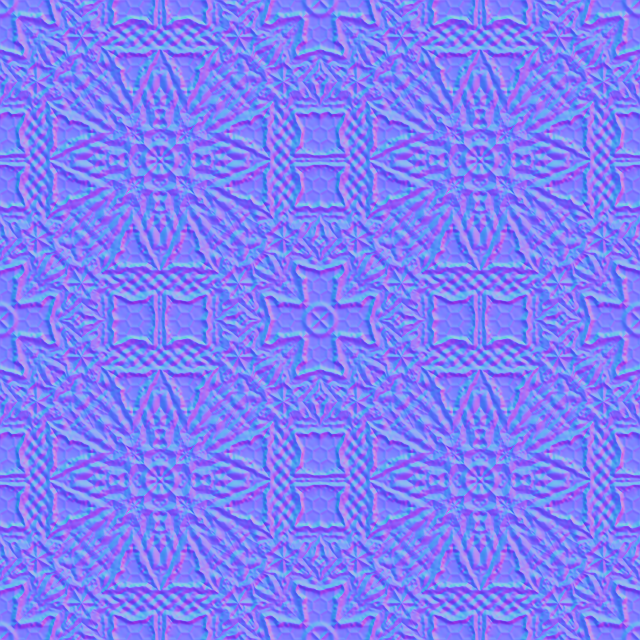
Reproduce this texture map procedurally as a WebGL 1 fragment shader.

```glsl
precision highp float;
uniform vec2 u_resolution;

#define REPEATS 2.0
#define SLOPE_SOFTNESS 0.8
#define SAMPLE_STEP 0.006
#define BORDER_WIDTH 0.020
#define BORDER_HEIGHT 0.017
#define CONTOUR_FREQ 80.0
#define CONTOUR_HEIGHT 0.0055
#define ROUGH_SCALE 23.0
#define ROUGH_HEIGHT 0.019
#define HEX_SCALE 11.0

float hash(vec2 p) {
  vec3 k = fract(vec3(p.xyx) * 0.1031);
  k += dot(k, k.yzx + 33.33);
  return fract((k.x + k.y) * k.z);
}

float noise(vec2 p) {
  vec2 i = floor(p), f = fract(p);
  f = f * f * (3.0 - 2.0 * f);
  return mix(mix(hash(i), hash(i + vec2(1.0, 0.0)), f.x),
             mix(hash(i + vec2(0.0, 1.0)), hash(i + 1.0), f.x), f.y);
}

float ridge(float d, float w) { return exp(-d * d / (w * w)); }

float box(vec2 p, vec2 halfSize) {
  vec2 d = abs(p) - halfSize;
  return length(max(d, 0.0)) + min(max(d.x, d.y), 0.0);
}

// Folds the plane into half of one of n equal sectors
vec2 foldSector(vec2 p, float n, float turn) {
  float s = 6.2831853 / n;
  float a = mod(atan(p.y, p.x + 1e-5) + turn * s + 0.5 * s, s) - 0.5 * s;
  return length(p) * vec2(cos(a), abs(sin(a)));
}

float starEdge(vec2 sector, float radius) {
  return dot(sector - vec2(radius, 0.0), vec2(0.42, 0.907));
}

// Distance to the nearest hexagon wall, in cells
float hexWall(vec2 p) {
  vec2 r = vec2(1.0, 1.7320508);
  vec2 a = mod(p, r) - 0.5 * r, b = mod(p - 0.5 * r, r) - 0.5 * r;
  vec2 g = abs(dot(a, a) < dot(b, b) ? a : b);
  return 0.5 - max(g.x, dot(g, vec2(0.5, 0.8660254)));
}

// Staggered rings of short leaves pointing at the tile centre
float leafBurst(vec2 q) {
  float h = 0.0;
  for (int i = 0; i < 4; i++) {
    float k = float(i);
    vec2 v = foldSector(q, 32.0 + 4.0 * k, 0.5 * mod(k, 2.0));
    float u = (v.x - 0.38 - 0.105 * k) / 0.072;
    float leaf = 0.036 * (1.0 - u * u) - v.y;
    h = max(h, smoothstep(-0.008, 0.032, leaf));
  }
  return h;
}

float height(vec2 tile) {
  // Eightfold mirror: centre at 0, tile corner at 1
  vec2 q = abs(fract(tile) * 2.0 - 1.0);
  if (q.y > q.x) q = q.yx;
  vec2 c = 1.0 - q;
  float rough = noise(q * ROUGH_SCALE);
  float fine = noise(q * ROUGH_SCALE * 2.3 + 17.0);
  float wobble = 0.030 * (rough - 0.5) + 0.012 * (fine - 0.5);

  // Flat panels: triangle, waisted square, flared cross
  float triangle = max(q.x - 0.675, (abs(q.y - 0.17) - 0.47 * (q.x - 0.37)) * 0.905);
  float waist = 0.018 * cos((q.y - 0.165) * 25.0);
  float square = box(q - vec2(1.0, 0.165), vec2(0.14 - waist, 0.125));
  float armWidth = 0.105 + 0.045 * smoothstep(0.2, 0.34, c.y);
  float cross = max(c.x - armWidth, c.y - 0.33 + 0.02 * cos(c.x * 22.0));
  float panel = min(min(triangle, square), cross) + wobble;

  // Ornaments: stars, diamond, kite, inner tab
  vec2 outerStar = foldSector(q - vec2(0.77, 0.49), 6.0, 0.5);
  vec2 innerStar = foldSector(q - vec2(0.16), 6.0, 0.25);
  float stars = min(starEdge(outerStar, 0.17), starEdge(innerStar, 0.13));
  float diamond = (c.x * 1.2 + abs(q.y - 0.49) - 0.09) * 0.65;
  vec2 k = q - vec2(0.67);
  float kite = length(vec2((k.x + k.y) * 0.55, (k.x - k.y) * 0.85)) - 0.07;
  float tab = box(q - vec2(0.26, 0.0), vec2(0.06, 0.045));
  float ornament = min(min(stars, diamond), min(kite, tab)) + 1.5 * wobble;

  // Borders and echoing contours
  float outside = smoothstep(-0.032, -0.004, panel);
  float d = min(panel, ornament);
  float h = BORDER_HEIGHT * ridge(panel, BORDER_WIDTH);
  h += 0.4 * BORDER_HEIGHT * ridge(ornament, BORDER_WIDTH) * outside;
  h += CONTOUR_HEIGHT * cos(d * CONTOUR_FREQ) * outside;

  // Leaves and beads between the panels
  float clearance = smoothstep(0.0, 0.04, panel);
  h += 0.012 * leafBurst(q) * clearance;
  float beadBand = 1.0 - smoothstep(-0.01, 0.02, box(q - vec2(0.775, 0.15), vec2(0.075, 0.18)));
  h += 0.009 * beadBand * clearance * cos(q.x * 84.0) * cos(q.y * 76.0);

  // Star spokes
  float spokes = ridge(outerStar.y, 0.012) * (1.0 - smoothstep(0.11, 0.17, outerStar.x));
  spokes += ridge(innerStar.y, 0.010) * (1.0 - smoothstep(0.08, 0.13, innerStar.x));
  h += 0.008 * spokes;

  // Rosettes at the tile centre and corner
  float hub = length(q), corner = length(c);
  h += 0.017 * (ridge(hub - 0.09, 0.02) + ridge(hub, 0.014));
  h += 0.017 * ridge(corner - 0.085, 0.02);
  h += 0.012 * ridge(c.x - c.y, 0.018) * (1.0 - smoothstep(0.05, 0.08, corner));

  // Hexagon tracery in panels, rough wear elsewhere
  h += 0.003 * ridge(hexWall(q * HEX_SCALE), 0.11) * (1.0 - outside);
  h += (ROUGH_HEIGHT * rough + 0.004 * fine) * mix(0.2, 1.0, outside);
  return h;
}

void main() {
  vec2 tile = gl_FragCoord.xy / u_resolution * REPEATS;
  // Central differences; a tile spans two height units
  vec2 e = vec2(SAMPLE_STEP * 0.5, 0.0);
  vec2 slope = vec2(height(tile + e.xy) - height(tile - e.xy),
                    height(tile + e.yx) - height(tile - e.yx)) / (2.0 * SAMPLE_STEP);
  // Ease off the steepest slopes
  slope /= 1.0 + SLOPE_SOFTNESS * length(slope);
  gl_FragColor = vec4(normalize(vec3(-slope, 1.0)) * 0.5 + 0.5, 1.0);
}
```
